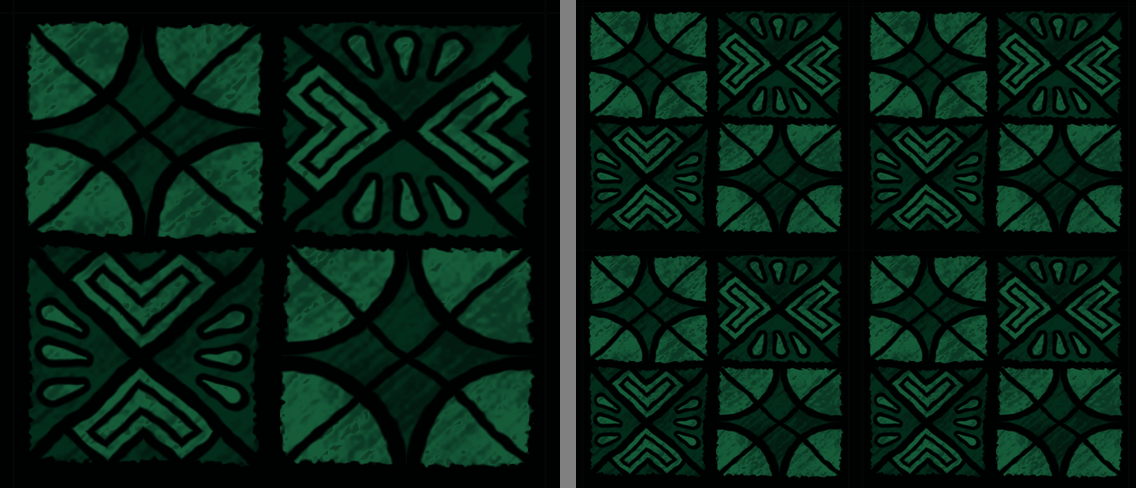
Left: one tile. Right: repeated 2 by 2.
A Shadertoy shader for this pattern:

```glsl
// Two by two hand-inked green tiles: four-point stars alternating with chevrons and teardrops.

float hash(vec2 c) {
    return fract(sin(dot(c, vec2(127.1, 311.7))) * 43758.5453);
}

// Value noise that wraps over the unit square.
float noise(vec2 uv, vec2 cells) {
    vec2 p = uv * cells, i = floor(p), f = fract(p);
    f = f * f * (3.0 - 2.0 * f);
    vec2 a = mod(i, cells), b = mod(i + 1.0, cells);
    return mix(mix(hash(a), hash(vec2(b.x, a.y)), f.x),
               mix(hash(vec2(a.x, b.y)), hash(b), f.x), f.y);
}

// Tapered drop, wide at the outer end.
float teardrop(vec2 p) {
    float h = clamp((p.x + 0.19) / 0.31, 0.0, 1.0);
    return length(p - vec2(h * 0.31 - 0.19, 0.0)) - mix(0.015, 0.08, h);
}

// Both motifs return x: distance to ink, y: distance to the light paint.
vec2 starMotif(vec2 p) {
    float r = length(1.0 - abs(p));
    float diagonal = abs(abs(p.x) - abs(p.y)) * 0.707;
    return vec2(min(abs(r - 0.94) - 0.065, diagonal - 0.042), r - 0.94);
}

vec2 chevronMotif(vec2 p) {
    vec2 q = abs(p);
    float across = q.y - q.x, along = q.y + q.x;
    float chevron = max(abs(across - 0.39) - 0.29, along - 1.32) * 0.707;
    float ink = min(abs(across) * 0.707 - 0.062, abs(chevron - 0.045) - 0.045);
    ink = min(ink, abs(chevron + 0.115) - 0.034);

    // Three drops fanned out in each side triangle.
    float drop = 1.0;
    for (float k = -1.0; k < 1.5; k++) {
        float wobble = 0.25 * (hash(vec2(k, sign(p.x))) - 0.5);
        float a = k * 0.38 + wobble;
        vec2 d = vec2(q.x - 0.7 + 0.05 * wobble, p.y - k * 0.33);
        d = mat2(cos(a), -sin(a), sin(a), cos(a)) * d;
        drop = min(drop, teardrop(d));
    }
    ink = min(ink, abs(drop - 0.03) - 0.035);
    return vec2(ink, min(chevron, drop));
}

void mainImage(out vec4 fragColor, in vec2 fragCoord) {
    vec2 uv = fragCoord / iResolution.xy;
    float soft = 0.012 + 2.0 / iResolution.y;

    // Uneven hand: slow drift plus fine tremor.
    vec2 drift = vec2(noise(uv, vec2(9.0)), noise(uv + 0.37, vec2(9.0))) - 0.5;
    vec2 tremor = vec2(noise(uv, vec2(52.0)), noise(uv + 0.61, vec2(52.0))) - 0.5;
    vec2 hand = uv + drift * 0.018 + tremor * 0.005;

    // Tiles of slightly different size, separated by wide black bars.
    vec2 cell = floor(uv * 2.0);
    vec2 halfSize = vec2(0.204 + 0.013 * cell.x, 0.218 - 0.005 * cell.y);
    vec2 p = (hand - vec2(0.256, 0.27) - cell * vec2(0.47, 0.464)) / halfSize;
    float ragged = 0.05 * (noise(uv, vec2(130.0, 114.0)) - 0.5);
    float edge = max(abs(p.x), abs(p.y)) - 1.0 + ragged;

    // Stars on one diagonal; chevrons turn a quarter between the others.
    bool isStar = cell.x != cell.y;
    vec2 motif = isStar ? starMotif(p) : chevronMotif(cell.x > 0.5 ? p.yx : p);

    // Mottled paint with slanted brush streaks.
    float cloud = noise(uv, vec2(11.0, 10.0));
    float streak = noise(vec2(uv.x, uv.y - uv.x), vec2(22.0, 70.0));
    float grain = noise(uv, vec2(110.0, 96.0));
    float wear = 0.4 * cloud + 0.35 * streak + 0.25 * grain;
    vec3 light = mix(vec3(0.04, 0.22, 0.14), vec3(0.085, 0.36, 0.225),
                     smoothstep(0.22, 0.6, wear));
    light *= 1.0 - 0.35 * smoothstep(0.6, 0.85, streak) * smoothstep(0.45, 0.7, grain);
    vec3 dark = mix(vec3(0.008, 0.10, 0.06), vec3(0.012, 0.175, 0.105),
                    smoothstep(0.2, 0.65, wear));
    vec3 paint = mix(light, dark, smoothstep(-soft, soft, motif.y));

    // Faint hairlines in the outer frame.
    vec2 rule = min(abs(uv - vec2(0.024, 0.973)), vec2(abs(uv.x - 0.974), 1.0));
    float hairline = 1.0 - smoothstep(0.001, 0.003, min(rule.x, rule.y));
    vec3 ink = vec3(0.0, 0.006, 0.005) + 0.018 * hairline;

    float painted = smoothstep(-soft, soft, motif.x) * smoothstep(soft, -soft, edge);
    fragColor = vec4(mix(ink, paint, painted), 1.0);
}
```
